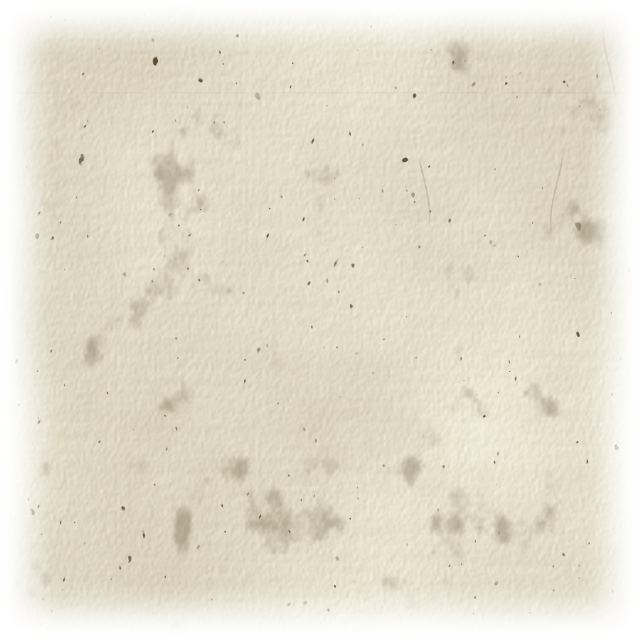
Write a WebGL 2 fragment shader that draws this texture.

```glsl
#version 300 es
precision highp float;
// Aged cream paper whose edges fade to white, so that it tiles cleanly.
// Wrapping value noise gives blotches, embossed grain and laid lines;
// jittered cells scatter brown specks and a few faint hairs.
#define SHADE vec3(0.815, 0.780, 0.688)
#define LIGHT vec3(0.935, 0.912, 0.838)
#define SPECK_COLOR vec3(0.31, 0.24, 0.14)
#define TONE_MEAN 0.60
#define BLOTCH_CONTRAST 0.85
#define GRAIN_CONTRAST 0.62
#define LAID_CONTRAST 0.13
#define FADE_WIDTH 0.092
#define FOLD_HEIGHT 0.855
#define HAIR_CELLS 5.0

uniform vec2 u_resolution;
out vec4 fragColor;

const float TAU = 6.2831853;

float hash(vec2 cell, float seed) {
    return fract(sin(dot(cell, vec2(12.9898, 78.233)) + seed * 37.719) * 43758.5453);
}

// Value noise with a whole number of cells per canvas, wrapping at the edges
float noise(vec2 p, vec2 cells, float seed) {
    vec2 q = p * cells, i = floor(q), f = fract(q);
    f = f * f * (3.0 - 2.0 * f);
    vec2 a = mod(i, cells), b = mod(i + 1.0, cells);
    return mix(mix(hash(a, seed), hash(vec2(b.x, a.y), seed), f.x),
               mix(hash(vec2(a.x, b.y), seed), hash(b, seed), f.x), f.y);
}

float fbm(vec2 p, vec2 cells, float seed) {
    float sum = 0.0, gain = 0.5;
    for (int octave = 0; octave < 5; octave++) {
        sum += gain * noise(p, cells, seed + float(octave));
        cells *= 2.0;
        gain *= 0.55;
    }
    return sum;
}

// Height of the fibrous surface
float fibres(vec2 p) {
    return 0.6 * noise(p, vec2(190.0, 125.0), 11.0)
         + 0.4 * noise(p, vec2(260.0, 210.0), 12.0)
         + 0.3 * noise(p, vec2(90.0, 64.0), 13.0);
}

// Scattered upright grains of dirt, one candidate per cell
float specks(vec2 p, float cells, float chance, float radius, float seed) {
    vec2 cell = mod(floor(p * cells), cells);
    vec2 center = 0.25 + 0.5 * vec2(hash(cell, seed), hash(cell, seed + 1.0));
    vec2 d = (fract(p * cells) - center) / cells;
    d.x += (hash(cell, seed + 2.0) - 0.6) * 0.7 * d.y;
    d.y *= mix(0.45, 1.0, hash(cell, seed + 3.0));
    float size = radius * mix(0.45, 1.0, hash(cell, seed + 4.0));
    float ragged = (noise(p, vec2(240.0), seed) - 0.5) * size;
    float soft = 0.8 / u_resolution.y;
    float shape = 1.0 - smoothstep(-soft, soft, length(d) - size + ragged);
    float strength = mix(0.25, 1.0, hash(cell, seed + 5.0));
    return shape * strength * step(hash(cell, seed + 6.0), chance);
}

// Thin, gently bent upright hairs
float hairs(vec2 p) {
    vec2 cell = mod(floor(p * HAIR_CELLS), HAIR_CELLS);
    vec2 f = fract(p * HAIR_CELLS);
    float bend = 0.05 * sin(f.y * 5.0 + TAU * hash(cell, 51.0));
    float offset = abs(f.x - mix(0.2, 0.8, hash(cell, 52.0)) - bend) / HAIR_CELLS;
    float reach = mix(0.12, 0.42, hash(cell, 53.0));
    float ends = 1.0 - smoothstep(reach * 0.6, reach, abs(f.y - 0.5));
    float line = 1.0 - smoothstep(0.0003, 0.0022, offset);
    return line * ends * step(hash(cell, 54.0), 0.25);
}

void main() {
    vec2 p = gl_FragCoord.xy / u_resolution;

    // Broad blotches, lighter to the right of the middle
    float tone = TONE_MEAN + BLOTCH_CONTRAST * (fbm(p, vec2(4.0, 3.0), 1.0) - 0.53);
    tone += 0.09 * cos(TAU * (p.x - 0.68)) + 0.05 * sin(TAU * (p.y - 0.1));

    // Grain lit from one side, and fine horizontal lines
    tone += GRAIN_CONTRAST * (fibres(p) - fibres(p + vec2(0.0026, -0.0018)));
    tone += LAID_CONTRAST * (noise(p, vec2(9.0, 160.0), 21.0) - 0.5);

    // Faint fold across the sheet
    float fold = 1.0 - smoothstep(0.0004, 0.0024, abs(p.y - FOLD_HEIGHT));
    tone -= 0.32 * fold * noise(p, vec2(60.0, 4.0), 22.0);
    vec3 color = mix(SHADE, LIGHT, tone);

    // Brownish smudges
    float smudge = smoothstep(0.66, 0.88, fbm(p, vec2(14.0, 11.0), 31.0));
    color = mix(color, SPECK_COLOR, 0.28 * smudge);

    // Dirt from fine to coarse, then hairs
    float dirt = 0.0;
    for (int layer = 0; layer < 3; layer++) {
        float k = float(layer);
        float cells = floor(56.0 / (1.0 + k));
        dirt = max(dirt, specks(p, cells, 0.055, 0.0014 + 0.0011 * k, 60.0 + 9.0 * k));
    }
    color = mix(color, SPECK_COLOR, 0.9 * dirt);
    color = mix(color, SPECK_COLOR, 0.16 * hairs(p));

    // Uneven fade to white at all four sides
    vec2 edge = min(p, 1.0 - p);
    edge += 0.014 * (fbm(p, vec2(6.0), 41.0) - 0.5) * smoothstep(0.0, 0.03, edge);
    vec2 cover = smoothstep(vec2(0.002), vec2(FADE_WIDTH), edge);
    fragColor = vec4(mix(vec3(1.0), color, cover.x * cover.y), 1.0);
}
```
